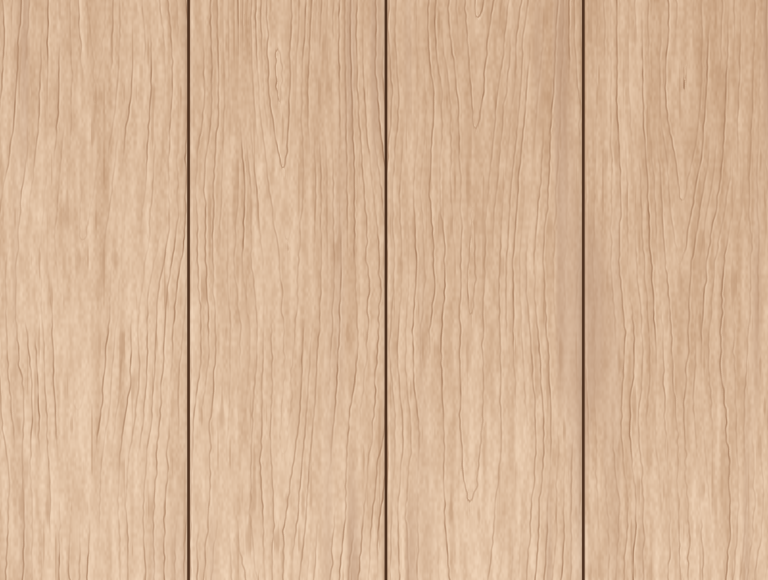
Give the GLSL for this texture, as a Shadertoy shader.

```glsl
// Four upright pale wood planks with embossed cathedral grain and thin dark gaps.

float hash(vec2 p) {
    return fract(sin(dot(p, vec2(127.1, 311.7))) * 43758.5453);
}

float noise(vec2 p) {
    vec2 i = floor(p), f = fract(p);
    f = f * f * (3.0 - 2.0 * f);
    return mix(mix(hash(i), hash(i + vec2(1, 0)), f.x),
               mix(hash(i + vec2(0, 1)), hash(i + vec2(1, 1)), f.x), f.y);
}

// Growth ring number: narrow V shapes at the heart, near-vertical lines at the sides
float ringField(float dx, float y, float seed) {
    vec2 q = vec2(dx, y) + seed * 17.3;
    float rings = 21.0 * sqrt(dx * dx + 0.0006);
    rings -= (3.6 * y + 0.4) * exp(-12.0 * dx * dx);
    rings += 2.4 * noise(q * vec2(3.5, 2.2)) + 0.9 * noise(q * vec2(9.0, 7.0));
    rings += 0.24 * noise(q * vec2(18.0, 34.0));
    return rings + 0.12 * noise(q * vec2(30.0, 90.0)) + seed * 3.7;
}

void mainImage(out vec4 fragColor, in vec2 fragCoord) {
    vec2 uv = fragCoord / iResolution.xy;
    float px = 1.0 / iResolution.x;

    // Plank layout
    float across = (uv.x + 0.0115) / 0.257;
    float plank = floor(across);
    float x = fract(across);
    float seed = hash(vec2(plank, 4.0)) + plank;
    float heart = 0.51 + 0.08 * (hash(vec2(plank, 9.0)) - 0.5)
                + 0.14 * (noise(vec2(uv.y * 2.2, seed * 5.0)) - 0.5);
    float dx = x - heart;

    // Signed distance to the nearest ring line, in canvas widths
    float rings = ringField(dx, uv.y, seed);
    float slope = max(length(vec2(dFdx(rings), dFdy(rings))), 0.0001);
    float side = dx < 0.0 ? -1.0 : 1.0;
    float dist = side * (fract(rings + 0.5) - 0.5) / slope * px;
    float ringId = floor(rings + 0.5);

    // Each line fades in and out along its length
    float strength = (0.25 + 0.75 * hash(vec2(ringId, plank + side * 0.3)))
                   * smoothstep(0.2, 0.7, noise(vec2(ringId * 3.1 + seed, uv.y * 6.0)))
                   * (0.45 + 0.75 * noise(vec2(ringId * 5.3 + side, uv.y * 55.0)));

    // Soft tone: light falls on the lower left, streaks and fibres run upright
    float broad = noise(vec2(across * 5.0 + plank * 7.0, uv.y * 1.6));
    float streak = noise(vec2(across * 24.0 + plank * 5.0, uv.y * 3.0));
    float fine = noise(vec2(across * 52.0 + 3.0 * noise(uv * 6.0), uv.y * 7.0));
    float fibre = noise(uv * vec2(250.0, 24.0));
    float fleck = noise(uv * vec2(400.0, 130.0));
    float tone = 0.53 - 0.22 * (uv.x - 0.5) - 0.34 * (uv.y - 0.5);
    tone += 0.20 * (broad - 0.5) + 0.26 * (streak - 0.5) + 0.26 * (fine - 0.5);
    tone += 0.30 * (fibre - 0.5) + 0.26 * (fleck - 0.5);
    vec3 color = mix(vec3(0.775, 0.625, 0.495), vec3(0.935, 0.825, 0.715),
                     clamp(tone, 0.0, 1.0));

    // Greyer bands toward the plank sides
    float band = smoothstep(0.6, 0.95, noise(vec2(across * 17.0 + 31.0, uv.y * 2.2)));
    color = mix(color, vec3(0.73, 0.59, 0.49),
                0.45 * band * smoothstep(0.12, 0.4, abs(dx)));

    // Embossed rings: thin dark groove, faint shade and a lit right edge
    float groove = 1.0 - smoothstep(0.0, 0.0010 + 0.7 * px, abs(dist));
    float shade = exp(-abs(dist + 0.0010) / 0.0024);
    float lit = 1.0 - smoothstep(0.0, 0.0010 + 0.7 * px, abs(dist - 0.0022));
    color = mix(color, vec3(0.66, 0.50, 0.38), strength * (0.66 * groove + 0.15 * shade));
    color = mix(color, vec3(0.96, 0.86, 0.75), 0.38 * strength * lit);

    // Short pores scattered between the rings
    float pore = smoothstep(0.80, 0.98, noise(uv * vec2(190.0, 14.0) + seed * 9.0));
    color = mix(color, vec3(0.72, 0.56, 0.43), 0.38 * pore);

    // Gap between planks with a shaded left edge and a lit right edge
    float gap = (across - floor(across + 0.5)) * 0.257;
    color *= 1.0 - 0.13 * exp(-abs(gap) / 0.003);
    color += 0.05 * (1.0 - smoothstep(0.0, 0.0015 + px, abs(gap - 0.0042)));
    color = mix(vec3(0.30, 0.19, 0.12), color,
                smoothstep(0.0017 - 0.8 * px, 0.0017 + 0.8 * px, abs(gap)));

    fragColor = vec4(color, 1.0);
}
```
